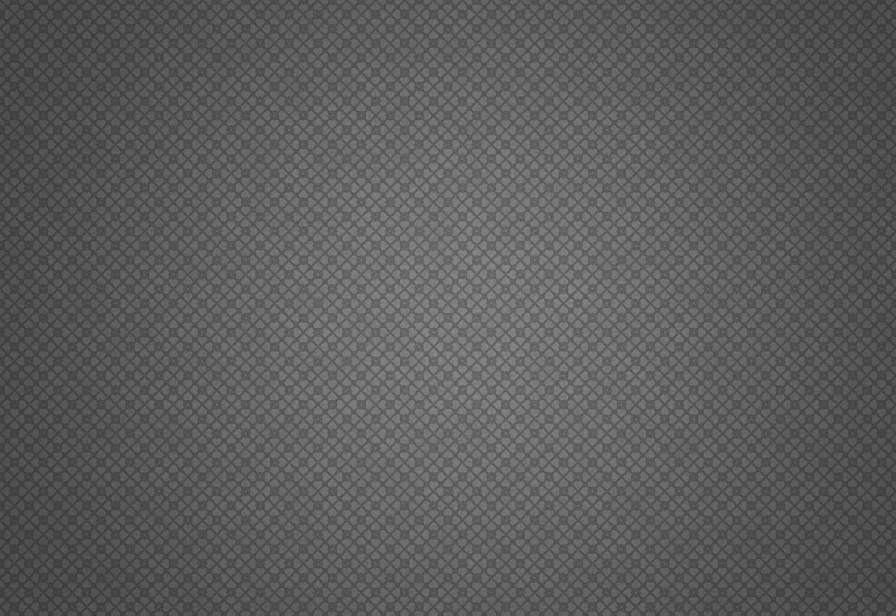
Reproduce this pattern procedurally as a WebGL 1 fragment shader.

```glsl
precision highp float;

uniform vec2 u_resolution;

const float REPEATS_ACROSS = 31.0;
const float HEART_SIZE = 0.265;
const float HEART_GAP = 0.055;

// Hash and gradient noise
float hash(vec2 p) {
  vec3 q = fract(vec3(p.xyx) * 0.1031);
  q += dot(q, q.yzx + 33.33);
  return fract((q.x + q.y) * q.z);
}

float gradientDot(vec2 corner, vec2 offset) {
  float angle = 6.2832 * hash(corner);
  return dot(vec2(cos(angle), sin(angle)), offset);
}

float gradientNoise(vec2 p) {
  vec2 i = floor(p);
  vec2 f = p - i;
  vec2 w = f * f * f * (f * (f * 6.0 - 15.0) + 10.0);
  vec2 e = vec2(1.0, 0.0);
  float low = mix(gradientDot(i, f), gradientDot(i + e, f - e), w.x);
  float high = mix(gradientDot(i + e.yx, f - e.yx), gradientDot(i + e.xx, f - e.xx), w.x);
  return mix(low, high, w.y);
}

// Heart with its tip at the origin and its lobes toward +y
float heartDistance(vec2 p) {
  p.x = abs(p.x);
  if (p.x + p.y > 1.0) return length(p - vec2(0.25, 0.75)) - 0.3536;
  vec2 notch = p - vec2(0.0, 1.0);
  vec2 side = p - 0.5 * max(p.x + p.y, 0.0);
  return sqrt(min(dot(notch, notch), dot(side, side))) * sign(p.x - p.y);
}

float fill(float distance, float pixel) {
  return 1.0 - smoothstep(-0.6 * pixel, 0.6 * pixel, distance);
}

// Offset from the nearest point of a lattice staggered by half a cell
vec2 staggeredCell(vec2 p) {
  vec2 even = fract(p) - 0.5;
  vec2 odd = fract(p + 0.5) - 0.5;
  return dot(even, even) < dot(odd, odd) ? even : odd;
}

// Four hearts separated by diagonal gaps
float cloverMask(vec2 p, float pixel) {
  vec2 q = abs(p);
  q = q.x > q.y ? q.yx : q;
  vec2 heart = (q - vec2(0.0, HEART_GAP)) / HEART_SIZE;
  return fill(heartDistance(heart) * HEART_SIZE, pixel);
}

// Dot with a faint ring between the lobes of four clovers
float rosetteMask(vec2 p, float pixel) {
  float radius = length(p);
  float ring = fill(abs(radius - 0.11) - 0.012, pixel);
  float dotMask = fill(radius - 0.04, pixel);
  return max(0.25 * ring, 0.8 * dotMask);
}

// Soft light falling off toward the corners
float backdrop(vec2 p, vec2 center) {
  float falloff = smoothstep(0.0, 0.92, length(p - center));
  return mix(0.45, 0.275, falloff);
}

void main() {
  vec2 uv = gl_FragCoord.xy / u_resolution;
  float aspect = u_resolution.x / u_resolution.y;
  vec2 canvas = vec2(uv.x * aspect, uv.y);

  // Square cells counted from the upper left
  float pixel = REPEATS_ACROSS / u_resolution.x;
  vec2 grid = vec2(uv.x, (1.0 - uv.y) / aspect) * REPEATS_ACROSS;

  float clover = cloverMask(staggeredCell(grid), pixel);
  float rosette = rosetteMask(staggeredCell(grid + vec2(0.5, 0.0)), pixel);
  float motif = max(clover, rosette);

  // Uneven print and fine grain
  float wear = 1.0 + 0.25 * gradientNoise(grid * 0.83);
  float grain = gradientNoise(canvas * 237.3);

  float light = backdrop(canvas, vec2(0.52 * aspect, 0.5));
  float shade = light * (0.88 + 0.24 * motif * wear + 0.15 * grain);
  gl_FragColor = vec4(vec3(shade), 1.0);
}
```
